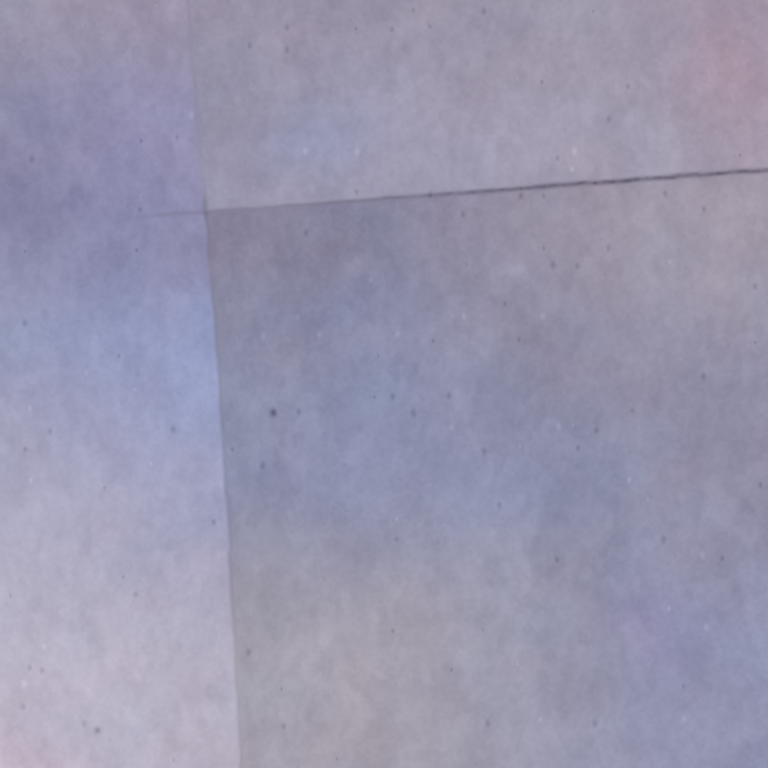
Reproduce this texture procedurally as a Shadertoy shader.

```glsl
// Weathered lilac-blue paper with two crossing creases, soft stains and fine grain.

vec2 hash2(vec2 p) {
    vec3 q = fract(p.xyx * vec3(0.1031, 0.1030, 0.0973));
    q += dot(q, q.yzx + 33.33);
    return fract((q.xx + q.yz) * q.zy);
}

// Soft cellular noise: nearby cell values blended by distance, in -1..1.
float cells(vec2 p) {
    vec2 id = floor(p), f = fract(p);
    float sum = 0.0, total = 0.0;
    for (int j = -1; j <= 1; j++)
    for (int i = -1; i <= 1; i++) {
        vec2 g = vec2(i, j), h = hash2(id + g + 40.0);
        vec2 d = g + h - f;
        float w = exp(-5.0 * dot(d, d));
        sum += w * (2.0 * hash2(id + g + 91.0).y - 1.0);
        total += w;
    }
    return sum / total;
}

// Scattered soft specks: x is coverage, y is the tone of the speck.
vec2 specks(vec2 p, float density) {
    vec2 id = floor(p), h = hash2(id + 7.0), k = hash2(id + 63.0);
    float d = length((fract(p) - 0.25 - 0.5 * h) * vec2(1.0, 0.7));
    float r = 0.06 + 0.12 * k.y;
    return vec2(step(k.x, density) * (1.0 - smoothstep(0.0, r * 1.5, d)), h.y);
}

vec3 bilinear(vec2 t, vec3 bl, vec3 br, vec3 tl, vec3 tr) {
    t = clamp(t, 0.0, 1.0);
    return mix(mix(bl, br, t.x), mix(tl, tr, t.x), t.y);
}

// Soft elliptical stain weight.
float blob(vec2 p, vec2 centre, vec2 radius) {
    vec2 d = (p - centre) / radius;
    return exp(-dot(d, d));
}

vec3 leftSheet(vec2 p, float seam) {
    float x = p.x / 0.29;
    vec3 upper = bilinear(vec2(x, (p.y - 0.73) / 0.27),
        vec3(0.52, 0.52, 0.65), vec3(0.57, 0.56, 0.69),
        vec3(0.60, 0.58, 0.66), vec3(0.62, 0.59, 0.68));
    vec3 pale = mix(vec3(0.73, 0.71, 0.78), vec3(0.70, 0.68, 0.75), x);
    vec3 middle = mix(vec3(0.67, 0.66, 0.75), vec3(0.62, 0.63, 0.75), x);
    vec3 blue = mix(vec3(0.58, 0.60, 0.72), vec3(0.58, 0.61, 0.76), x);
    vec3 lower = mix(pale, middle, smoothstep(0.12, 0.42, p.y));
    lower = mix(lower, blue, smoothstep(0.36, 0.57, p.y));
    lower = mix(lower, vec3(0.54, 0.54, 0.67), smoothstep(0.56, 0.70, p.y));
    vec3 c = mix(lower, upper, smoothstep(-0.03, 0.03, seam));
    c += vec3(0.02, -0.01, -0.015) * blob(p, vec2(0.02, 0.0), vec2(0.12, 0.05));
    return c + vec3(-0.015, -0.01, 0.01) * blob(p, vec2(0.16, 0.84), vec2(0.09, 0.08));
}

vec3 rightSheet(vec2 p, float seam) {
    float x = (p.x - 0.27) / 0.73;
    vec3 upper = bilinear(vec2(x, (p.y - 0.75) / 0.25),
        vec3(0.59, 0.58, 0.67), vec3(0.65, 0.62, 0.69),
        vec3(0.59, 0.57, 0.65), vec3(0.63, 0.60, 0.67));
    upper += vec3(-0.01, 0.012, 0.035) * blob(p, vec2(0.42, 0.83), vec2(0.09, 0.06));
    upper += vec3(0.01, 0.015, 0.02) * blob(p, vec2(0.55, 0.80), vec2(0.14, 0.06));
    upper += vec3(0.015, -0.025, -0.03) * blob(p, vec2(0.96, 0.93), vec2(0.07, 0.09));
    vec3 foot = mix(vec3(0.64, 0.62, 0.67), vec3(0.56, 0.57, 0.68), smoothstep(0.25, 0.95, x));
    vec3 body = mix(vec3(0.54, 0.55, 0.65), vec3(0.57, 0.56, 0.65), x);
    vec3 head = mix(vec3(0.52, 0.505, 0.60), vec3(0.63, 0.60, 0.66), smoothstep(0.1, 0.95, x));
    vec3 lower = mix(foot, body, smoothstep(0.13, 0.40, p.y));
    lower = mix(lower, head, smoothstep(0.48, 0.72, p.y));
    lower += vec3(-0.005, 0.008, 0.02) * blob(p, vec2(0.50, 0.57), vec2(0.10, 0.16));
    lower += vec3(0.01, 0.02, 0.035) * blob(p, vec2(0.50, 0.40), vec2(0.20, 0.09));
    lower += vec3(-0.025, -0.01, 0.0) * blob(p, vec2(0.72, 0.35), vec2(0.13, 0.07));
    lower += vec3(0.005, -0.012, 0.015) * blob(p, vec2(0.86, 0.18), vec2(0.05));
    lower += vec3(0.025, 0.03, 0.03) * blob(p, vec2(0.63, 0.25), vec2(0.09, 0.10));
    return mix(lower, upper, smoothstep(-0.006, 0.004, seam));
}

void mainImage(out vec4 fragColor, in vec2 fragCoord) {
    vec2 p = fragCoord / iResolution.xy;
    float wobble = 0.0015 * cells(p * 45.0);
    float fold = p.x - (0.3125 - 0.045 * p.y - 0.026 * p.y * p.y) + wobble;
    float seam = p.y - (0.704 + 0.075 * p.x) + 0.6 * wobble;

    // Four sheets, separated by the creases
    vec2 q = p + 0.018 * vec2(cells(p * 13.0), cells(p * 13.0 + 5.0));
    float soft = mix(0.004, 0.009, smoothstep(0.72, 0.85, p.y));
    vec3 col = mix(leftSheet(q, seam), rightSheet(q, seam), smoothstep(-soft, soft, fold));

    // Cloudy stains, mottling and paper grain
    float fibre = cells(p * vec2(110.0, 80.0));
    float grain = cells(p * 210.0);
    col += 0.011 * cells(p * 9.0 + 3.0) + 0.016 * cells(p * vec2(27.0, 22.0));
    col += vec3(0.006, -0.002, -0.005) * cells(p * 17.0 + 20.0);
    col += 0.012 * cells(p * vec2(60.0, 45.0)) + 0.012 * fibre + 0.010 * grain;

    // Vertical crease: faint broken shadow
    float shade = 0.6 + 0.7 * fibre + 0.6 * grain;
    col -= 0.025 * exp(-pow((fold - 0.002) / 0.003, 2.0)) * max(shade, 0.0);

    // Horizontal crease: soft dark line, stronger to the right
    float ink = smoothstep(0.13, 0.26, p.x) * mix(0.22, 0.72, smoothstep(0.30, 0.80, p.x));
    float line = exp(-pow(seam / 0.0034, 2.0));
    col = mix(col, vec3(0.35, 0.33, 0.40), line * ink * clamp(0.9 + 0.25 * fibre + 0.2 * grain, 0.0, 1.2));
    col -= 0.07 * blob(p, vec2(0.267, 0.732), vec2(0.004, 0.014));

    // Sparse dark and light specks, with a few distinct ones
    vec2 s = specks(p * 42.0, 0.07);
    col += s.x * mix(-0.07, 0.05, smoothstep(0.55, 0.75, s.y));
    col -= 0.18 * blob(p, vec2(0.356, 0.463), vec2(0.004, 0.005));
    col -= 0.14 * blob(p, vec2(0.127, 0.049), vec2(0.004));
    col += 0.04 * blob(p, vec2(0.67, 0.648), vec2(0.016, 0.008));

    fragColor = vec4(clamp(col, 0.0, 1.0), 1.0);
}
```
